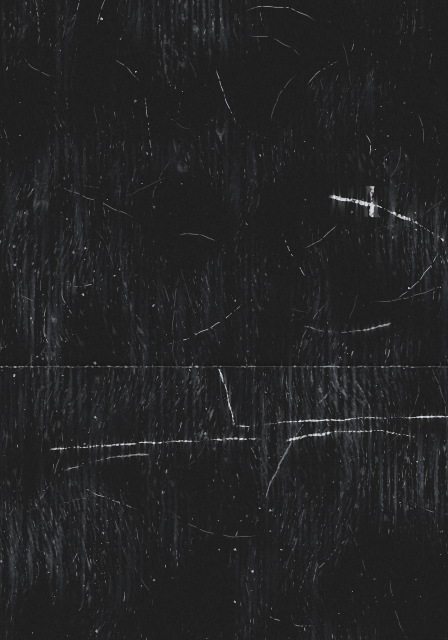
This texture is drawn by a WebGL 1 fragment shader. Its source:

```glsl
precision highp float;
// Worn black card: near-black ground with streaky vertical haze, dust,
// upright scuffs, curved hairlines, ragged creases and one horizontal fold.
// Scattered marks come from hashed cells, warped gradient noise and loops.
uniform vec2 u_resolution;

#define GROUND vec3(0.121, 0.122, 0.125)
#define SCRATCH vec3(0.84, 0.85, 0.87)
#define HAZE_TINT vec3(0.92, 0.98, 1.08)
#define HAZE 0.115
#define GRAIN 0.016
#define STIPPLE 0.42
#define SCUFFS 0.65
#define DUST 0.85
#define HAIRLINES 80
#define HAIR_WIDTH 0.0006
#define FOLD_Y 0.427

float px; // size of one pixel in canvas heights

float hash(vec2 p) {
  vec3 q = fract(p.xyx * 0.1031);
  q += dot(q, q.yzx + 33.33);
  return fract((q.x + q.y) * q.z);
}
vec2 hash2(vec2 p) { return vec2(hash(p + 17.3), hash(p + 71.9)); }

float slope(vec2 cell, vec2 offset) {
  float a = 6.2832 * hash(cell);
  return dot(vec2(cos(a), sin(a)), offset);
}
// Gradient noise, about -0.7 to 0.7
float noise(vec2 p) {
  vec2 i = floor(p), f = p - i, e = vec2(1.0, 0.0);
  vec2 u = f * f * f * (f * (f * 6.0 - 15.0) + 10.0);
  return mix(mix(slope(i, f), slope(i + e.xy, f - e.xy), u.x),
             mix(slope(i + e.yx, f - e.yx), slope(i + 1.0, f - 1.0), u.x), u.y);
}

// Antialiased stroke from distance and half width
float stroke(float d, float w) { return clamp((w - abs(d)) / px + 0.5, 0.0, 1.0); }

// Upright scuffs, one at most per tall cell
float scuffs(vec2 p, vec2 scale, float seed, float wear) {
  vec2 g = p * scale;
  g.y += 7.0 * hash(vec2(floor(g.x), seed));
  vec2 id = floor(g) + seed, q = fract(g) - 0.5, r = hash2(id);
  float d = (q.x - 0.4 * (r.x - 0.5) - 0.5 * (r.y - 0.5) * q.y) / scale.x;
  float reach = mix(0.12, 0.48, hash(id + 5.1));
  float ends = smoothstep(reach, reach * 0.4, abs(q.y));
  float broken = smoothstep(-0.1, 0.35, noise(p * vec2(300.0, 150.0)));
  float shown = step(hash(id + 9.7), 0.75 * wear);
  return shown * ends * broken * stroke(d, 0.0008) * mix(0.2, 1.0, r.x * r.y);
}

// Small uneven specks
float dust(vec2 p, float scale, float seed, float chance) {
  vec2 id = floor(p * scale) + seed, q = fract(p * scale) - 0.5, r = hash2(id);
  vec2 d = (q - 0.5 * (hash2(id + 3.7) - 0.5)) / scale;
  d += 0.0015 * vec2(noise(p * 280.0), noise(p * 280.0 + 9.0));
  float size = mix(0.0005, 0.0021, pow(r.x, 6.0));
  return step(hash(id + 8.3), chance) * stroke(length(d), size) * mix(0.25, 1.0, r.y);
}

// Curved hairlines, mostly upright, some dotted and some unbroken
float hairlines(vec2 p, float aspect) {
  float sum = 0.0;
  for (int i = 0; i < HAIRLINES; i++) {
    vec2 id = vec2(float(i) * 3.7, 41.0), s = hash2(id + 11.0);
    float a = 1.5708 + mix(1.0, 3.1, step(0.55, s.y)) * (s.x - 0.5);
    vec2 axis = vec2(cos(a), sin(a)), v = p - hash2(id) * vec2(aspect, 1.0);
    vec2 q = vec2(dot(v, axis), dot(v, vec2(-axis.y, axis.x)));
    float reach = mix(0.012, 0.08, hash(id + 23.0));
    float bend = (hash(id + 31.0) - 0.5) * 0.5 * q.x * q.x / reach;
    float d = q.y - bend - 0.003 * noise(vec2(q.x * 45.0, float(i)));
    float dots = noise(vec2(q.x * 230.0, float(i) + 0.5)) + noise(vec2(q.x * 50.0, float(i)));
    dots = smoothstep(-0.2, 0.3, dots + 0.5 * hash(id + 53.0) - 0.15);
    float power = mix(0.15, 0.8, pow(hash(id + 47.0), 2.5));
    sum = max(sum, power * dots * stroke(d, HAIR_WIDTH) * smoothstep(reach, reach * 0.6, abs(q.x)));
  }
  return sum;
}

// Ragged crease from a to b, bowed sideways, with upright ticks around it
float crease(vec2 p, vec2 a, vec2 b, float bow, float w) {
  vec2 ab = b - a;
  float len = length(ab), t = dot(p - a, ab) / (len * len);
  float d = dot(p - a, vec2(-ab.y, ab.x)) / len - bow * sin(3.1416 * clamp(t, 0.0, 1.0));
  d -= 0.004 * noise(vec2(t * len * 32.0, w * 900.0)) + 0.0012 * noise(p * 210.0);
  float ends = smoothstep(-0.01, 0.04, t) * smoothstep(1.01, 0.96, t);
  float swell = noise(vec2(t * len * 22.0, w * 700.0)), rag = noise(p * vec2(270.0, 190.0)) + swell;
  float ticks = smoothstep(0.0, 0.4, noise(p * vec2(210.0, 26.0)) + 0.3 * swell);
  float core = stroke(d, w * (0.7 + 1.5 * swell + 0.5 * rag)) * smoothstep(-0.45, 0.3, rag);
  return ends * (0.85 * core + 0.4 * ticks * exp(-abs(d) / (w * 4.0)));
}

void main() {
  px = 1.0 / u_resolution.y;
  vec2 p = gl_FragCoord.xy * px;
  // Patches of wear, heavier below the fold, and a warp that leans the marks
  float below = smoothstep(FOLD_Y + 0.002, FOLD_Y - 0.002, p.y);
  float wear = noise(p * 5.0 + 3.0) + 0.6 * noise(p * vec2(17.0, 9.0));
  wear = smoothstep(-0.3, 0.6, wear + 0.22 * below * smoothstep(0.05, 0.25, p.y));
  vec2 lean = p + vec2(0.05 * noise(p * 6.0 + 8.0), 0.0);

  // Ground with streaky haze and fine grain
  float streak = noise(p * vec2(140.0, 5.0)) + 0.6 * noise(lean * vec2(260.0, 28.0));
  float haze = wear * (0.25 + wear) * smoothstep(-0.2, 0.7, streak + 0.25 * noise(p * 200.0));
  float grain = hash(floor(p * 512.0)) - 0.5 + 0.5 * noise(p * vec2(350.0, 90.0));
  vec3 color = GROUND + HAZE * haze * HAZE_TINT + GRAIN * (1.0 + 2.0 * haze) * grain;

  // Scattered marks
  float rub = noise(lean * vec2(210.0, 55.0)) + 0.6 * noise(lean * vec2(45.0, 14.0) + 5.0);
  float marks = STIPPLE * wear * smoothstep(0.3, 0.85, rub + 0.25 * noise(p * 290.0));
  marks = max(marks, hairlines(p, u_resolution.x * px));
  marks = max(marks, SCUFFS * scuffs(lean, vec2(95.0, 24.0), 13.0, wear));
  marks = max(marks, SCUFFS * scuffs(lean, vec2(140.0, 50.0), 91.0, wear));
  marks = max(marks, DUST * dust(p, 110.0, 29.0, 0.02 + 0.07 * wear));

  // Main creases
  float c = crease(p, vec2(0.075, 0.297), vec2(0.408, 0.315), 0.003, 0.0013);
  c = max(c, crease(p, vec2(0.365, 0.333), vec2(0.72, 0.349), 0.004, 0.0009));
  c = max(c, crease(p, vec2(0.445, 0.31), vec2(0.65, 0.319), 0.012, 0.0017));
  c = max(c, crease(p, vec2(0.514, 0.693), vec2(0.697, 0.622), 0.013, 0.0022));
  c = max(c, crease(p, vec2(0.58, 0.66), vec2(0.581, 0.71), 0.0, 0.0026));
  c = max(c, crease(p, vec2(0.341, 0.425), vec2(0.367, 0.333), 0.002, 0.0014));
  c = max(c, 0.6 * crease(p, vec2(0.1, 0.264), vec2(0.234, 0.29), 0.006, 0.001));
  c = max(c, 0.5 * crease(p, vec2(0.514, 0.388), vec2(0.414, 0.221), -0.01, 0.001));
  c = max(c, 0.6 * crease(p, vec2(0.475, 0.49), vec2(0.612, 0.495), -0.012, 0.0009));

  // Fold edge: thin broken pale rim over a dark lip
  float fold = p.y - FOLD_Y - 0.001 * noise(vec2(p.x * 30.0, 2.0));
  float chips = smoothstep(-0.1, 0.6, noise(p * 190.0) + 0.6 * noise(vec2(p.x * 35.0, 6.5)));
  color -= 0.02 * smoothstep(0.012, 0.0, fold) * (1.0 - below);
  marks = max(max(marks, c), stroke(fold, 0.0007 + 0.0009 * chips) * mix(0.18, 0.7, chips));
  gl_FragColor = vec4(mix(color, SCRATCH, clamp(marks, 0.0, 1.0)), 1.0);
}
```
